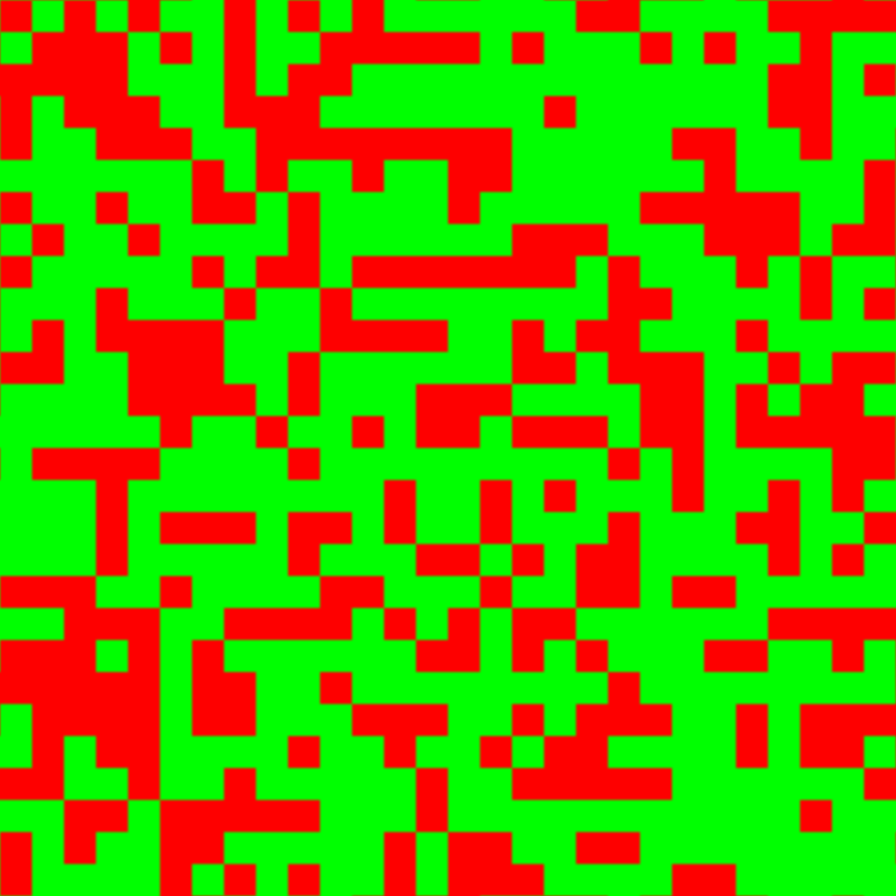
Reproduce this texture procedurally as a Shadertoy shader.

```glsl
// A square grid of pure red and green cells, coloured at random.
// Each cell compares an integer hash with a red share that gentle gradient
// noise varies; the four nearest cells are blended for narrow soft borders.

const float CELLS = 28.0;        // cells along the canvas height
const float RED_SHARE = 0.40;    // mean chance of a red cell
const float CLUSTERING = 0.28;   // how far the noise shifts that chance
const float CLUSTER_SIZE = 5.0;  // noise period in cells
const float EDGE_HALF = 0.075;   // half width of a border, in cells
const vec3 GREEN = vec3(0.0, 1.0, 0.005);
const vec3 RED = vec3(0.995, 0.0, 0.0);

// Integer hash giving two values in 0..1
vec2 hash2(vec2 p) {
    uvec2 v = uvec2(ivec2(p) + 4096) * 1664525u + 1013904223u;
    v.x += v.y * 1664525u;
    v.y += v.x * 1664525u;
    v ^= v >> 16u;
    v.x += v.y * 1664525u;
    v.y += v.x * 1664525u;
    v ^= v >> 16u;
    return vec2(v >> 8u) / 16777216.0;
}

// Dot product of a lattice point's random unit gradient with the offset to p
float lattice(vec2 corner, vec2 p) {
    float angle = 6.28318 * hash2(corner + 311.0).x;
    return dot(vec2(cos(angle), sin(angle)), p - corner);
}

float gradientNoise(vec2 p) {
    vec2 i = floor(p), f = p - i;
    vec2 u = f * f * f * (f * (f * 6.0 - 15.0) + 10.0);
    float low = mix(lattice(i, p), lattice(i + vec2(1, 0), p), u.x);
    float high = mix(lattice(i + vec2(0, 1), p), lattice(i + vec2(1, 1), p), u.x);
    return mix(low, high, u.y);
}

// 1 for a red cell, 0 for a green one
float redCell(vec2 cell) {
    float share = RED_SHARE + CLUSTERING * gradientNoise((cell + 0.5) / CLUSTER_SIZE);
    return step(hash2(cell).x, share);
}

void mainImage(out vec4 fragColor, in vec2 fragCoord) {
    // Grid shifted so that cell borders lie at fract = 0.5
    vec2 grid = fragCoord / iResolution.y * CELLS - 0.5;
    vec2 cell = floor(grid);

    // Border ramp, never narrower than one pixel
    float halfWidth = max(EDGE_HALF, 0.5 * CELLS / iResolution.y);
    vec2 blend = smoothstep(0.5 - halfWidth, 0.5 + halfWidth, grid - cell);

    // Blend the four cells around the nearest corner
    float lower = mix(redCell(cell), redCell(cell + vec2(1, 0)), blend.x);
    float upper = mix(redCell(cell + vec2(0, 1)), redCell(cell + vec2(1, 1)), blend.x);
    fragColor = vec4(mix(GREEN, RED, mix(lower, upper, blend.y)), 1.0);
}
```
